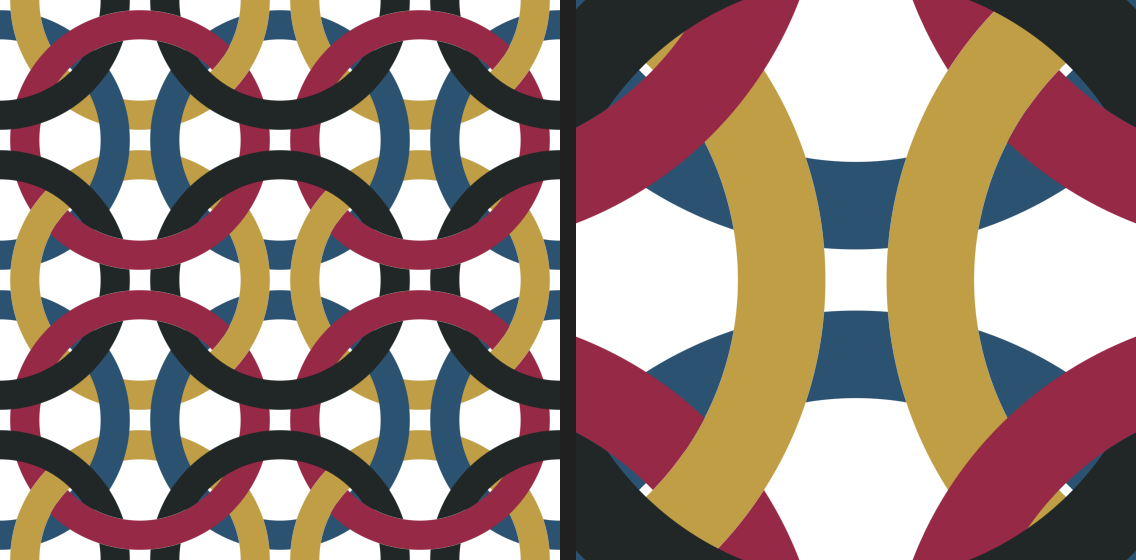
Left: the whole. Right: its middle third, enlarged.
Reproduce this pattern procedurally as a three.js fragment shader.

```glsl
// Interlaced rings in four colours, woven over and under on a white ground.
#define REPEATS 2.0
#define RADIUS 0.4115
#define HALF_WIDTH 0.0521
#define GROUND vec3(1.0)
#define BLACK vec3(0.13, 0.15, 0.15)
#define RED vec3(0.59, 0.16, 0.27)
#define GOLD vec3(0.75, 0.62, 0.27)
#define BLUE vec3(0.17, 0.32, 0.44)

varying vec2 vUv;

// Coverage of a ring repeated once per cell around the given centre.
float ring(vec2 p, vec2 centre, float blur) {
  vec2 offset = fract(p - centre + 0.5) - 0.5;
  float edge = abs(length(offset) - RADIUS) - HALF_WIDTH;
  return 1.0 - smoothstep(-blur, blur, edge);
}

void main() {
  vec2 p = vUv * REPEATS;
  float blur = 0.75 * fwidth(p.x);

  float black = ring(p, vec2(0.0, 0.0), blur);
  float red = ring(p, vec2(0.5, 0.5), blur);
  float gold = ring(p, vec2(0.5, 0.0), blur);
  float blue = ring(p, vec2(0.0, 0.5), blur);

  // Zones of the cell that decide which ring passes over.
  vec2 fromMiddle = fract(p) - 0.5;
  float side = step(0.25, abs(fromMiddle.x));
  float diagonal = step(0.0, fromMiddle.x * fromMiddle.y);

  // Paint upwards, leaving out each ring where a lower one crosses over it.
  vec3 colour = mix(GROUND, GOLD, gold);
  colour = mix(colour, BLUE, blue * (1.0 - gold * side));
  colour = mix(colour, RED, red * (1.0 - gold * side * diagonal));
  colour = mix(colour, BLACK, black * (1.0 - red * (1.0 - side)));

  gl_FragColor = vec4(colour, 1.0);
}
```
